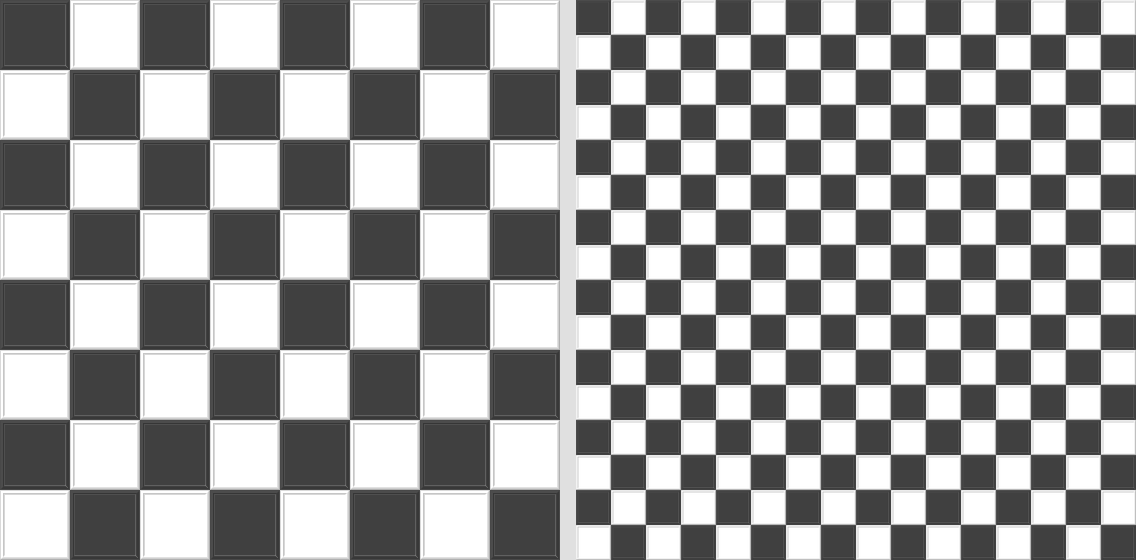
Left, the tile; right, the same tile 2 across and 2 down.
This pattern is drawn by a WebGL 1 fragment shader. Its source:

```glsl
precision highp float;
// Checkerboard of 8 by 8 bevelled tiles, white and charcoal, lit from the upper left.
// Each tile is shaded by the depth from its nearest edge; mitred corners
// separate the lit sides (left, top) from the shaded sides (right, bottom).
uniform vec2 u_resolution;

// Soft-edged band between two depths
float band(float depth, float inner, float outer, float soft) {
  return smoothstep(inner - soft, inner + soft, depth)
       - smoothstep(outer - soft, outer + soft, depth);
}

float whiteTile(float depth, float shaded, float soft) {
  // Lit sides: bright rim with a grey groove inside it
  float groove = mix(0.77, 0.88, smoothstep(0.045, 0.075, depth));
  float litSide = mix(1.0, groove, band(depth, 0.042, 0.074, soft));
  // Shaded sides: grey rim fading into the face
  float shadeSide = mix(0.77, 0.88, smoothstep(0.012, 0.035, depth));
  shadeSide = mix(shadeSide, 1.0, smoothstep(0.035, 0.05, depth));
  return mix(litSide, shadeSide, shaded);
}

float darkTile(vec2 p, float depth, float shaded, float soft) {
  // Lit sides: slightly raised rim, dark groove, faint inner line
  float litSide = 0.25 + 0.05 * band(depth, 0.014, 0.042, soft)
                - 0.04 * band(depth, 0.044, 0.056, soft)
                + 0.06 * band(depth, 0.057, 0.070, soft);
  // Shaded sides: bright inner line and a dim rim
  float shadeSide = 0.25 + 0.13 * band(depth, 0.060, 0.073, soft)
                  - 0.03 * band(depth, 0.012, 0.040, soft);
  float value = mix(litSide, shadeSide, shaded);
  value -= 0.06 * (1.0 - smoothstep(0.006, 0.018, depth));
  // Glint along the lower right mitre
  float diagonal = abs(1.0 - p.x - p.y);
  float glint = 1.0 - smoothstep(0.004, 0.012 + soft, diagonal);
  return value + 0.15 * glint * shaded * band(depth, 0.030, 0.065, soft);
}

void main() {
  vec2 grid = gl_FragCoord.xy / u_resolution * 8.0;
  vec2 cell = floor(grid);
  vec2 p = fract(grid);
  float pixel = 8.0 / min(u_resolution.x, u_resolution.y);
  float soft = 0.35 * pixel;

  // Depth from the edges, and which side of the mitre we are on
  float litDepth = min(p.x, 1.0 - p.y);
  float shadeDepth = min(1.0 - p.x, p.y);
  float depth = min(litDepth, shadeDepth);
  float shaded = smoothstep(-pixel, pixel, litDepth - shadeDepth);

  float isDark = mod(cell.x + cell.y, 2.0);
  float value = mix(whiteTile(depth, shaded, soft),
                    darkTile(p, depth, shaded, soft), isDark);

  // Both colours meet in mid grey at the seam between tiles
  value = mix(0.5, value, smoothstep(0.0, 0.004 + 0.5 * pixel, depth));
  gl_FragColor = vec4(vec3(value), 1.0);
}
```
